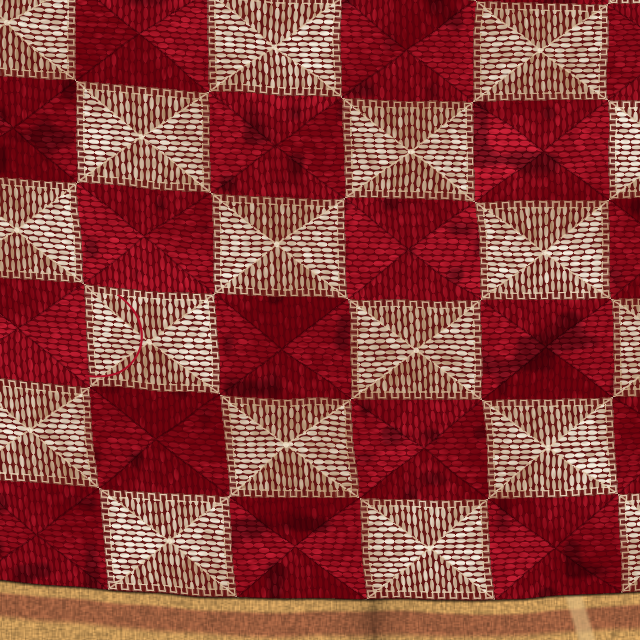
This pattern is drawn by a WebGL 2 fragment shader. Its source:

```glsl
#version 300 es
precision highp float;
// Embroidered checkerboard of crimson and cream blocks on slightly skewed cloth.
// Each block is split by its diagonals into four fans of chain stitches, with
// hairpin turns along the cream edges and a woven ochre hem at the bottom.
uniform vec2 u_resolution;
out vec4 fragColor;

float hash(vec2 p) {
    vec3 q = fract(vec3(p.xyx) * vec3(0.1031, 0.1030, 0.0973));
    q += dot(q, q.yzx + 33.33);
    return fract((q.x + q.y) * q.z);
}

float noise(vec2 p) {
    vec2 i = floor(p), f = fract(p);
    f = f * f * (3.0 - 2.0 * f);
    return mix(mix(hash(i), hash(i + vec2(1, 0)), f.x),
               mix(hash(i + vec2(0, 1)), hash(i + vec2(1, 1)), f.x), f.y);
}

// Coverage of a thread of half width w at distance d
float thread(float d, float w, float px) {
    return 1.0 - smoothstep(w - 0.6 * px, w + 0.6 * px, d);
}

// Woven hem: ochre bands, a rust stripe and fine weave; depth runs from its top edge
vec3 hem(vec2 p, float depth) {
    float wander = 0.012 * noise(vec2(p.x * 5.0, 2.0));
    float stripe = smoothstep(0.024, 0.032, depth + wander)
                 * (1.0 - smoothstep(0.058, 0.072, depth + wander));
    vec3 c = mix(vec3(0.76, 0.58, 0.34), vec3(0.58, 0.33, 0.23), stripe * 0.85);
    float weave = noise(p * vec2(190.0, 420.0)) + noise(p * vec2(500.0, 120.0));
    c *= 0.74 + 0.25 * weave;
    c *= 1.0 - 0.3 * exp(-abs(p.x - 0.585) * 50.0);
    float fold = thread(abs(p.x - 0.905 - 0.3 * (p.y - 0.96)), 0.013, 0.008);
    c = mix(c, vec3(0.88, 0.74, 0.52), fold * 0.6);
    return c * smoothstep(-0.002, 0.006, depth);
}

void main() {
    vec2 p = gl_FragCoord.xy / u_resolution;
    p.y = 1.0 - p.y;
    float px = 1.0 / min(u_resolution.x, u_resolution.y);

    // Cloth distortion: hand wobble, sideways drift and a gentle bow
    vec2 w = p + 0.005 * (vec2(noise(p * 16.0), noise(p * 16.0 + 40.0)) - 0.5);
    vec2 size = vec2(0.208, 0.158);
    vec2 drift = vec2(w.y * w.y * (0.07 - 0.045 * w.x),
                      0.1 * w.x - (0.055 + 0.03 * w.y) * w.x * w.x);
    vec2 grid = (w - 0.117 - drift) / size;
    vec2 cell = floor(grid), f = fract(grid);
    bool cream = mod(cell.x + cell.y, 2.0) < 0.5;

    // Triangular fan of this point; centres wander a little from block to block
    vec2 c = f - 0.5;
    vec2 jitter = 0.06 * (vec2(hash(cell + 7.0), hash(cell + 19.0)) - 0.5);
    vec2 s = c - jitter * (1.0 - 2.0 * max(abs(c.x), abs(c.y)));
    bool sideways = abs(s.x) > abs(s.y);
    float fan = sideways ? step(0.0, s.x) : 2.0 + step(0.0, s.y);
    float fanTone = hash(cell * 4.7 + fan * 13.0 + 50.0);

    // Stitch lines: across counts the lines, along runs down each one
    float across = sideways ? f.y * 18.0 : f.x * 22.0;
    float pitch = sideways ? size.y / 18.0 : size.x / 22.0;
    float along = sideways ? f.x * size.x / 0.0165 : f.y * size.y / 0.0185;
    float edge = sideways ? (0.5 - abs(c.x)) * size.x : (0.5 - abs(c.y)) * size.y;
    float line = floor(across);
    along += hash(vec2(line + 31.0 * fan, cell.x * 5.0 + cell.y * 17.0 + 90.0));
    float k = 2.0 * fract(along) - 1.0;
    float tone = hash(vec2(line + fan * 23.0, floor(along) + cell.x * 37.0 + cell.y * 71.0 + 200.0));
    float girth = (sideways ? 0.43 : 0.37) * sqrt(max(0.0, 1.0 - k * k)) * (0.85 + 0.25 * tone);
    float off = abs(fract(across) - 0.5);
    float stitch = thread(off * pitch, girth * pitch, px);

    // Lustre of the silk in broad patches and short streaks
    float sheen = noise(p * 9.0 + 3.0);
    float glint = noise(p * (sideways ? vec2(90.0, 260.0) : vec2(260.0, 90.0)));
    float seam = abs(abs(s.x) - abs(s.y)) * 0.125;
    vec3 col;
    if (cream) {
        vec3 ground = mix(vec3(0.36, 0.06, 0.07), vec3(0.44, 0.13, 0.1), glint);
        float light = 0.4 * tone + 0.45 * sheen + 0.4 * glint + (sideways ? 0.05 : -0.3);
        vec3 silk = mix(vec3(0.66, 0.51, 0.38), vec3(0.96, 0.92, 0.86), clamp(light, 0.0, 1.0));
        silk *= 1.0 - 0.2 * smoothstep(0.15, 0.45, off);
        col = mix(ground, silk, stitch);
        // Hairpin turns at the edge, diagonal seams and the centre knot
        float x = abs(fract(across * 0.5) - 0.5) * 2.0 * pitch;
        float turn = abs(max(x - 0.5 * pitch, 0.003 - edge));
        float inner = max(abs(edge - 0.012), 0.5 * pitch - x);
        float pin = thread(min(turn, inner), 0.0011, px) * step(edge, 0.0135);
        col = mix(col, ground, 0.75 * step(edge, 0.011));
        col = mix(col, mix(vec3(0.72, 0.57, 0.43), vec3(0.92, 0.85, 0.74), sheen), pin * 0.95);
        float bead = 0.35 + 0.65 * step(0.35, fract(max(abs(s.x), abs(s.y)) * 17.0));
        col = mix(col, vec3(0.87, 0.77, 0.64), thread(seam, 0.0014, px) * bead * 0.8);
        col = mix(col, vec3(0.95, 0.9, 0.8), thread(length(s * size), 0.0045, px) * 0.8);
    } else {
        float light = 0.5 * fanTone + 0.45 * sheen + 0.55 * glint * tone + (sideways ? 0.0 : -0.15) - 0.2;
        vec3 silk = mix(vec3(0.43, 0.01, 0.05), vec3(0.79, 0.13, 0.21), clamp(light, 0.0, 1.0));
        col = mix(vec3(0.33, 0.005, 0.04), silk, 0.2 + 0.8 * stitch);
        col *= 1.0 - 0.25 * thread(seam, 0.0015, px);
        col *= 1.0 - 0.3 * smoothstep(0.7, 0.9, noise(p * 28.0 + 11.0));
    }

    // Loose crimson thread
    vec2 loose = p - vec2(0.15, 0.52);
    float strand = abs(length(loose) - 0.066 - 0.008 * noise(p * 20.0));
    col = mix(col, vec3(0.68, 0.08, 0.16), thread(strand, 0.0016, px) * step(0.01, loose.x + 0.4 * loose.y));

    // Hem below the last row
    float depth = (grid.y - 5.0) * size.y;
    col = mix(col, hem(p, depth), smoothstep(-px, px, depth));
    fragColor = vec4(col, 1.0);
}
```
